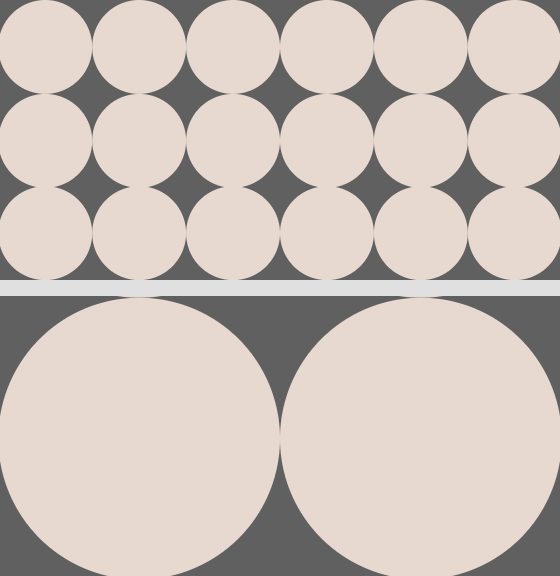
Top: the whole. Bottom: its middle third, enlarged.
Write a WebGL 1 fragment shader that draws this pattern.

```glsl
precision highp float;

uniform vec2 u_resolution;

// Lengths are fractions of the canvas height.
const vec3 DISC_COLOR = vec3(0.906, 0.851, 0.816);
const vec3 GROUND_COLOR = vec3(0.378, 0.378, 0.376);
const int ROWS = 3;
const float PITCH = 0.3354;        // spacing of touching discs
const float RADIUS = 0.1677;
const float TOP_ROW_Y = 0.8323;
const float LAST_ROW_LIFT = 0.0057; // overlap of the bottom row with the one above

// Signed distance to an endless row of discs, with a contact point at x = 0.
float discRow(vec2 p, float centerY) {
  float x = (fract(p.x / PITCH) - 0.5) * PITCH;
  return length(vec2(x, p.y - centerY)) - RADIUS;
}

// Union of all rows, counted from the top.
float discGrid(vec2 p) {
  float d = 1.0;
  for (int i = 0; i < ROWS; i++) {
    float lift = i == ROWS - 1 ? LAST_ROW_LIFT : 0.0;
    d = min(d, discRow(p, TOP_ROW_Y - float(i) * PITCH + lift));
  }
  return d;
}

void main() {
  // Centered horizontally, measured upward from the bottom edge.
  vec2 p = vec2(gl_FragCoord.x - 0.5 * u_resolution.x, gl_FragCoord.y) / u_resolution.y;

  // One pixel of edge smoothing.
  float coverage = clamp(0.5 - discGrid(p) * u_resolution.y, 0.0, 1.0);
  gl_FragColor = vec4(mix(GROUND_COLOR, DISC_COLOR, coverage), 1.0);
}
```
